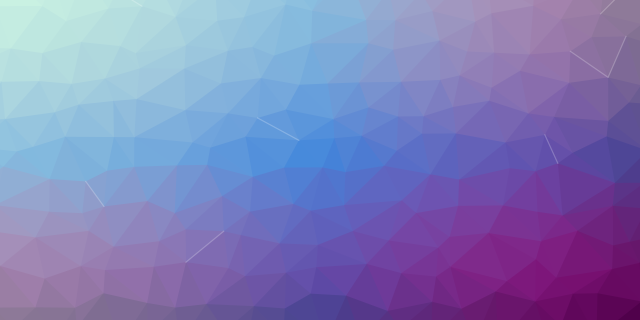
Write a WebGL 1 fragment shader that draws this background.

```glsl
precision highp float;
// Low-poly gradient: a jittered grid is split into flat triangles, each filled
// with the mean of one colour ramp read along x and again down y.
// The diagonal of every grid cell follows the Delaunay rule.

uniform vec2 u_resolution;

// Lengths are in canvas heights
const vec2 CELL = vec2(0.1094, 0.1003);
const vec2 GRID_ORIGIN = vec2(0.022, 0.055);
const vec2 JITTER = vec2(0.76, 0.70);      // full spread, in cells
const float SEAM_CHANCE = 0.035;
const float SEAM_WIDTH = 0.0022;
const float SEAM_LIGHT = 0.22;

// Ramp stops, evenly spaced from the top left to the bottom right
const vec3 MINT = vec3(0.795, 0.950, 0.890);
const vec3 PALE_AQUA = vec3(0.720, 0.880, 0.870);
const vec3 POWDER = vec3(0.620, 0.780, 0.865);
const vec3 SKY = vec3(0.440, 0.638, 0.860);
const vec3 AZURE = vec3(0.255, 0.525, 0.860);
const vec3 VIOLET = vec3(0.415, 0.355, 0.720);
const vec3 PURPLE = vec3(0.500, 0.200, 0.575);
const vec3 MAGENTA = vec3(0.490, 0.070, 0.465);
const vec3 PLUM = vec3(0.300, 0.000, 0.280);

float hash(vec2 p) {
  return fract(sin(dot(p, vec2(127.1, 311.7))) * 43758.5453);
}

float cross2(vec2 a, vec2 b) {
  return a.x * b.y - a.y * b.x;
}

float rampStep(float t, float index) {
  return clamp(t * 8.0 - index, 0.0, 1.0);
}

vec3 ramp(float t) {
  vec3 c = mix(MINT, PALE_AQUA, rampStep(t, 0.0));
  c = mix(c, POWDER, rampStep(t, 1.0));
  c = mix(c, SKY, rampStep(t, 2.0));
  c = mix(c, AZURE, rampStep(t, 3.0));
  c = mix(c, VIOLET, rampStep(t, 4.0));
  c = mix(c, PURPLE, rampStep(t, 5.0));
  c = mix(c, MAGENTA, rampStep(t, 6.0));
  return mix(c, PLUM, rampStep(t, 7.0));
}

vec2 gridPoint(vec2 id) {
  vec2 offset = vec2(hash(id), hash(id + 57.3)) - 0.5;
  return GRID_ORIGIN + (id + offset * JITTER) * CELL;
}

// Signed distance to the line a-b, positive on its left
float edgeDistance(vec2 p, vec2 a, vec2 b) {
  return cross2(normalize(b - a), p - a);
}

float segmentDistance(vec2 p, vec2 a, vec2 b) {
  vec2 ab = b - a;
  return length(p - a - ab * clamp(dot(p - a, ab) / dot(ab, ab), 0.0, 1.0));
}

// Flat triangle colour in rgb, premultiplied by its coverage in alpha
vec4 triangle(vec2 p, vec2 a, vec2 b, vec2 c, float pixel) {
  float inside = min(edgeDistance(p, a, b),
                 min(edgeDistance(p, b, c), edgeDistance(p, c, a)));
  float coverage = clamp(0.5 + inside / pixel, 0.0, 1.0);
  vec2 center = (a + b + c) / 3.0;
  float across = center.x * u_resolution.y / u_resolution.x;
  vec3 color = 0.5 * (ramp(across) + ramp(1.0 - center.y));
  return vec4(color, 1.0) * coverage;
}

void main() {
  vec2 p = gl_FragCoord.xy / u_resolution.y;
  float pixel = 1.0 / u_resolution.y;
  vec2 home = floor((p - GRID_ORIGIN) / CELL);
  vec4 sum = vec4(0.0);
  float seam = 0.0;

  for (int j = -1; j <= 1; j++) {
    for (int i = -1; i <= 1; i++) {
      vec2 id = home + vec2(float(i), float(j));
      vec2 a = gridPoint(id);
      vec2 b = gridPoint(id + vec2(1.0, 0.0));
      vec2 c = gridPoint(id + vec2(1.0, 1.0));
      vec2 d = gridPoint(id + vec2(0.0, 1.0));

      // Turn the cell when the angles opposite a-c exceed a half turn
      float angleSine = cross2(c - b, a - b) * dot(a - d, c - d)
                      + dot(c - b, a - b) * cross2(a - d, c - d);
      if (angleSine < 0.0) {
        vec2 first = a;
        a = b; b = c; c = d; d = first;
      }
      sum += triangle(p, a, b, c, pixel) + triangle(p, a, c, d, pixel);

      // Occasional pale hairline along the diagonal
      float chosen = step(hash(id + 19.7), SEAM_CHANCE);
      float line = 1.0 - smoothstep(0.0, SEAM_WIDTH + pixel * 0.5, segmentDistance(p, a, c));
      seam = max(seam, chosen * line);
    }
  }

  vec3 color = sum.rgb / max(sum.a, 0.0001);
  gl_FragColor = vec4(mix(color, vec3(1.0), seam * SEAM_LIGHT), 1.0);
}
```
